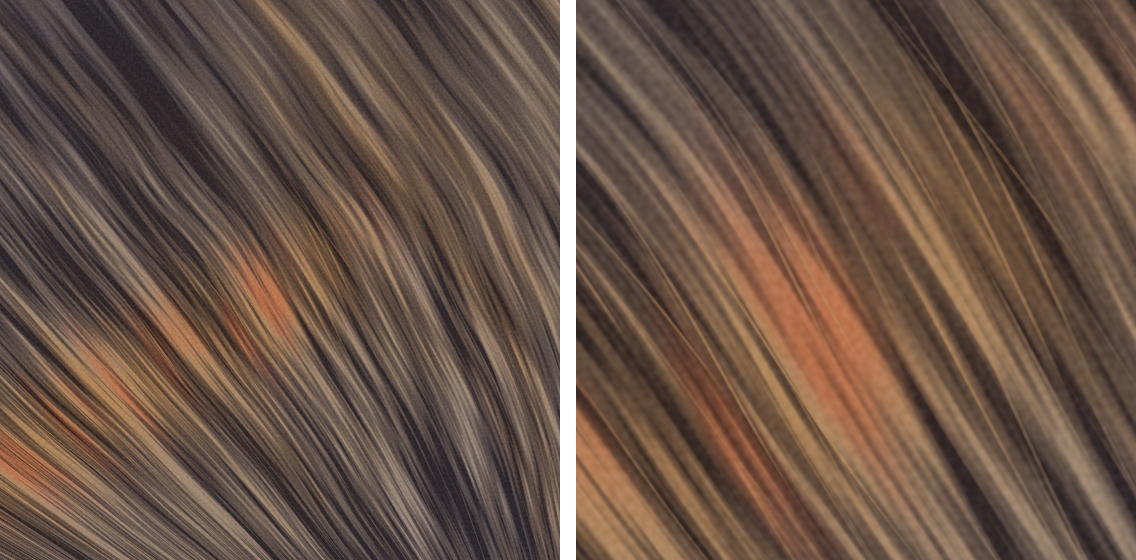
Left: the whole. Right: its middle third, enlarged.
Give the GLSL for this texture, as a Shadertoy shader.

```glsl
// Brushed brown hair: curved, clumped strands with a warm golden sheen and loose hairs.
#define CLUMP_FREQ 10.0
#define LOCK_FREQ 27.0
#define STRAND_FREQ 68.0
#define FIBER_FREQ 150.0
#define CONTRAST 0.56
#define HAIR_WIDTH 0.0015
#define HAIR_LAYERS 7
#define GRAIN 0.035
#define SHADOW vec3(0.185, 0.155, 0.165)
#define MIDTONE vec3(0.355, 0.302, 0.280)
#define LIGHT vec3(0.620, 0.535, 0.455)
#define GOLD vec3(0.740, 0.560, 0.370)

float hash(vec2 p) {
    vec3 q = fract(p.xyx * vec3(0.1031, 0.1030, 0.0973));
    q += dot(q, q.yzx + 33.33);
    return fract((q.x + q.y) * q.z);
}

vec2 gradient(vec2 cell) {
    float angle = 6.2832 * hash(cell);
    return vec2(cos(angle), sin(angle));
}

float gradientNoise(vec2 p) {
    vec2 i = floor(p), f = fract(p), e = vec2(0.0, 1.0);
    vec2 u = f * f * f * (f * (f * 6.0 - 15.0) + 10.0);
    float low = mix(dot(gradient(i), f), dot(gradient(i + e.yx), f - e.yx), u.x);
    float high = mix(dot(gradient(i + e), f - e), dot(gradient(i + 1.0), f - 1.0), u.x);
    return 1.4 * mix(low, high, u.y);
}

float bump(float x, float center, float width) {
    float d = (x - center) / width;
    return exp(-d * d);
}

// Root position of the strand through p; p.y runs down from the top edge.
float strandRoot(vec2 p) {
    float y2 = p.y * p.y;
    return (p.x - 0.85 * p.y + 0.12 * y2) / (1.0 - 0.45 * y2);
}

// Coverage of sparse single hairs, each slightly askew to the flow.
float looseHairs(float root, float along, float pixel) {
    float cover = 0.0;
    for (int i = 0; i < HAIR_LAYERS; i++) {
        float id = float(i);
        float skew = (hash(vec2(id, 7.0)) - 0.5) * 0.26;
        float count = 17.0 + 4.0 * id;
        float x = (root + skew * (along - 0.5)) * count + 50.0 + id * 0.37;
        vec2 cell = vec2(floor(x), id * 13.0 + 3.0);
        float wobble = 0.16 * sin(along * 9.0 + 6.28 * hash(cell + 5.0));
        float dist = abs(fract(x) - 0.5 - wobble) / count;
        float reach = mix(0.05, 0.20, hash(cell + 11.0));
        float mid = mix(0.05, 1.0, hash(cell + 23.0));
        float taper = 1.0 - smoothstep(reach * 0.4, reach, abs(along - mid));
        float line = 1.0 - smoothstep(HAIR_WIDTH * 0.3, HAIR_WIDTH + pixel, dist);
        cover = max(cover, line * taper * mix(0.3, 1.0, hash(cell + 31.0)));
    }
    return cover;
}

void mainImage(out vec4 fragColor, in vec2 fragCoord) {
    vec2 p = fragCoord / iResolution.xy;
    p.y = 1.0 - p.y;
    float pixel = 1.0 / iResolution.y;

    // Flow coordinates with a gentle sway
    float along = p.y;
    float root = strandRoot(p) + 0.012 * gradientNoise(p * 4.0 + 9.0);
    float focus = smoothstep(0.05, 0.60, p.y + 0.15 * (0.5 - p.x));

    // Clumps, locks, strands and fibers
    float clump = gradientNoise(vec2(root * CLUMP_FREQ + 20.0, along * 1.7));
    float lock = gradientNoise(vec2((root + 0.04 * along) * LOCK_FREQ + 70.0, along * 2.8));
    float strand = gradientNoise(vec2((root - 0.05 * along) * STRAND_FREQ + 150.0, along * 4.0));
    float crossing = gradientNoise(vec2((root + 0.10 * along) * STRAND_FREQ * 1.25 + 310.0, along * 5.0));
    float fiber = gradientNoise(vec2(root * FIBER_FREQ + 500.0, along * 6.0));
    float detail = 0.75 * clump + 0.85 * lock;
    detail += mix(0.45, 0.85, focus) * strand;
    detail += mix(0.25, 0.65, focus) * crossing + mix(0.22, 0.60, focus) * fiber;

    // Broad light: pale lock, dark gap beside it, dim corners and bright sheen
    float sheenLine = p.y - (0.83 - 0.60 * p.x);
    float sheen = bump(sheenLine, 0.0, 0.15) * (1.0 - smoothstep(0.50, 0.80, p.x));
    float tone = 0.45 + CONTRAST * detail;
    tone += 0.30 * bump(root, 0.595, 0.045) + 0.13 * bump(root, 0.46, 0.10);
    tone -= 0.30 * bump(root, 0.695, 0.045) * (1.0 - smoothstep(0.25, 0.60, along));
    tone += 0.30 * smoothstep(0.93, 1.02, root) + 0.16 * sheen;
    tone += 0.14 * smoothstep(0.65, 1.0, p.y) * (1.0 - smoothstep(0.2, 0.6, p.x));
    float lowerRight = smoothstep(1.35, 1.85, p.x + p.y);
    float upperLeft = 1.0 - smoothstep(0.15, 0.85, p.x + p.y);
    tone -= 0.18 * lowerRight + 0.14 * upperLeft;
    tone = clamp(tone, 0.0, 1.1);

    // Brown ramp, tinted warm in the sheen and cool in the corners
    vec3 color = mix(SHADOW, MIDTONE, smoothstep(0.0, 0.5, tone));
    color = mix(color, LIGHT, smoothstep(0.45, 1.1, tone));
    float hue = gradientNoise(vec2(root * 14.0 + 90.0, along * 3.0));
    float warmth = clamp(0.75 * sheen + 0.35 * bump(root, 0.5, 0.14) + 0.45 * hue, 0.0, 1.0);
    color *= mix(vec3(1.0), vec3(1.13, 0.97, 0.74), warmth);
    float redness = sheen * smoothstep(0.0, 0.45, -hue);
    color *= mix(vec3(1.0), vec3(1.12, 0.86, 0.78), redness);
    color *= mix(vec3(1.0), vec3(0.95, 0.99, 1.09), max(lowerRight, upperLeft));

    // Loose hairs catch the light most in the sheen
    float hairs = looseHairs(root, along, pixel) * mix(0.12, 0.55, focus);
    vec3 hairColor = mix(LIGHT, GOLD, clamp(sheen * 1.3, 0.0, 1.0));
    color = mix(color, hairColor, hairs * (0.6 + 0.6 * sheen));

    // Fine soft grain
    color += GRAIN * gradientNoise(p * 210.0) * vec3(1.0, 0.95, 1.05);
    fragColor = vec4(clamp(color, 0.0, 1.0), 1.0);
}
```
